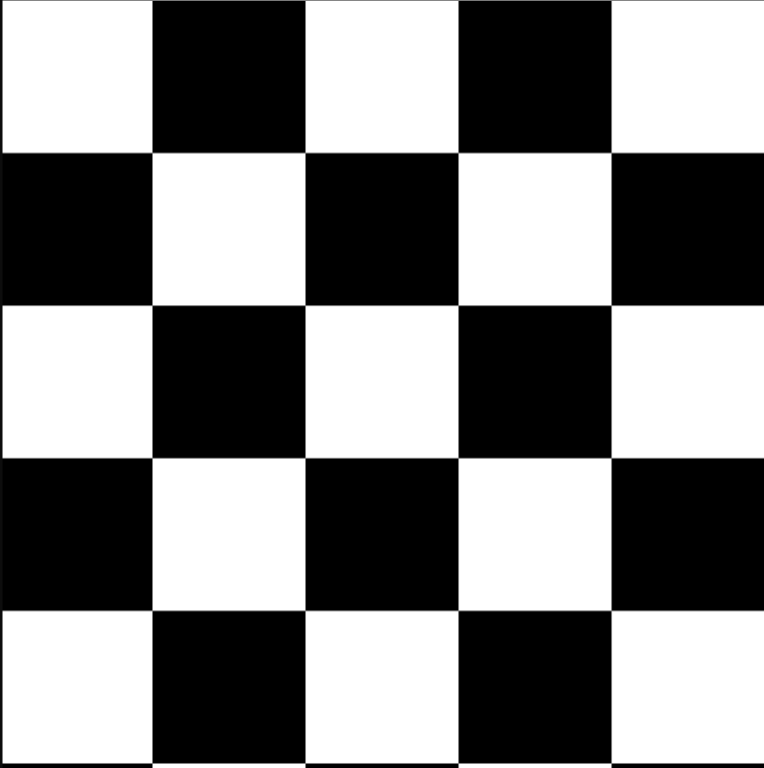
Give the GLSL for this pattern, as a Shadertoy shader.

```glsl
// Black and white checkerboard, five squares across and down, with a dark strip on the left.
#define CELL_SIZE vec2(0.2003, 0.1987)
#define GRID_ORIGIN vec2(-0.0007, 0.0059)
#define EDGE_SOFTNESS 0.0013
#define STRIP_WIDTH 0.0033
#define LIGHT_COLOR vec3(1.0)
#define DARK_COLOR vec3(0.0)
#define STRIP_COLOR vec3(0.05)

// Signed distance to the nearest grid line, in cells; the sign flips in every cell.
vec2 alternatingDistance(vec2 cell) {
    return 0.5 - abs(mod(cell + 0.5, 2.0) - 1.0);
}

// 1 on light squares, 0 on dark ones, with soft borders.
float checker(vec2 uv, vec2 softness) {
    vec2 dist = alternatingDistance((uv - GRID_ORIGIN) / CELL_SIZE) * CELL_SIZE;
    vec2 side = clamp(dist / softness, -1.0, 1.0);
    return 0.5 + 0.5 * side.x * side.y;
}

void mainImage(out vec4 fragColor, in vec2 fragCoord) {
    vec2 uv = fragCoord / iResolution.xy;
    vec2 softness = max(vec2(EDGE_SOFTNESS), 0.5 / iResolution.xy);

    // Squares
    vec3 color = mix(DARK_COLOR, LIGHT_COLOR, checker(uv, softness));

    // Strip along the left border
    float strip = 1.0 - smoothstep(-softness.x, softness.x, uv.x - STRIP_WIDTH);
    color = mix(color, STRIP_COLOR, strip);

    fragColor = vec4(color, 1.0);
}
```
